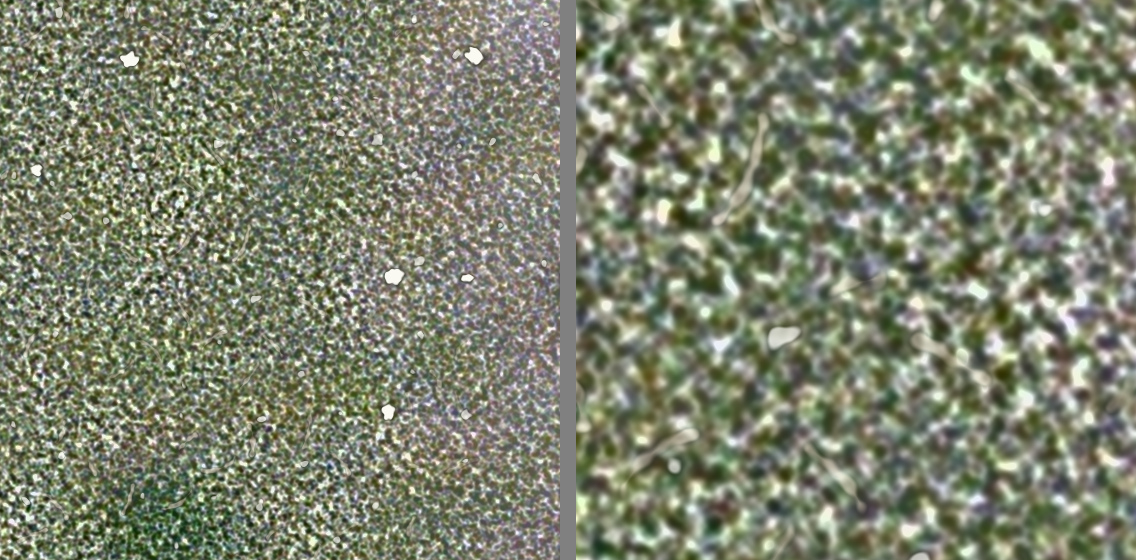
Left, the full canvas; right, a detail of the centre.
Give the GLSL for this texture, as a Shadertoy shader.

```glsl
// Mossy ground of fine mottled grit, with pale straw strands and scattered white pebbles.

#define GRAIN_FREQ 74.0      // coarse grains across the canvas
#define GRAIN_CONTRAST 1.22
#define BASE_TONE 0.475
#define HUE_SPECKLE 0.17     // strength of the coloured flecks
#define PEBBLE_CELLS 14.0
#define STONE_CELLS 5.0
#define STRAND_CELLS 9.0
#define EDGE_SOFTNESS 0.0022
#define PEBBLE_COLOR vec3(0.90, 0.90, 0.87)
#define STRAW_COLOR vec3(0.74, 0.71, 0.64)
#define SHADOW_COLOR vec3(0.19, 0.20, 0.14)

vec2 hash22(vec2 p) {
    vec3 q = fract(p.xyx * vec3(0.1031, 0.1030, 0.0973));
    q += dot(q, q.yzx + 33.33);
    return fract((q.xx + q.yz) * q.zy);
}

float cornerSlope(vec2 cell, vec2 offset) {
    return dot(hash22(cell) * 2.0 - 1.0, offset);
}

// Gradient noise, centred on zero
float noise(vec2 p) {
    vec2 i = floor(p), f = p - i;
    vec2 w = f * f * f * (f * (f * 6.0 - 15.0) + 10.0);
    vec2 e = vec2(1.0, 0.0);
    return mix(mix(cornerSlope(i, f), cornerSlope(i + e.xy, f - e.xy), w.x),
               mix(cornerSlope(i + e.yx, f - e.yx), cornerSlope(i + e.xx, f - e.xx), w.x), w.y);
}

mat2 rotation(float angle) {
    float c = cos(angle), s = sin(angle);
    return mat2(c, s, -s, c);
}

// Irregular stones, one at most per cell: x = stone cover, y = shadow cover
vec2 pebbles(vec2 uv, float cells, float chance, float minRadius, float maxRadius, float seed) {
    vec2 id = floor(uv * cells);
    vec2 place = hash22(id + seed);
    vec2 shape = hash22(id + seed + 51.0);
    vec2 kind = hash22(id + seed + 97.0);
    vec2 d = uv - (id + 0.3 + 0.4 * place) / cells;
    d = rotation(6.283 * shape.x) * d * vec2(1.0, 1.0 + 0.7 * shape.y);
    float radius = mix(minRadius, maxRadius, kind.y * kind.y);
    float dist = length(d) - radius + noise(uv * 95.0) * 0.009;
    float present = step(kind.x, chance);
    float cover = 1.0 - smoothstep(-EDGE_SOFTNESS, EDGE_SOFTNESS, dist);
    float shadow = 1.0 - smoothstep(0.0, 0.3 * radius + 0.005, dist);
    return present * vec2(cover, shadow);
}

// Curved straw blades, one at most per cell: x = blade cover, y = shadow cover
vec2 strands(vec2 uv, float seed) {
    vec2 id = floor(uv * STRAND_CELLS);
    vec2 place = hash22(id + seed);
    vec2 shape = hash22(id + seed + 31.0);
    vec2 kind = hash22(id + seed + 73.0);
    vec2 d = uv - (id + 0.4 + 0.2 * place) / STRAND_CELLS;
    d = rotation(0.5 + 2.4 * shape.x) * d;
    d.y += (shape.y - 0.5) * 22.0 * d.x * d.x;
    float halfLength = mix(0.012, 0.032, kind.y);
    float dist = length(vec2(max(abs(d.x) - halfLength, 0.0), d.y)) - 0.0022;
    dist += noise(uv * 80.0) * 0.008;
    float present = step(kind.x, 0.5);
    float cover = 1.0 - smoothstep(-EDGE_SOFTNESS, EDGE_SOFTNESS, dist);
    float shadow = 1.0 - smoothstep(0.0, 0.007, dist);
    return present * vec2(cover, shadow);
}

void mainImage(out vec4 fragColor, in vec2 fragCoord) {
    vec2 uv = fragCoord / iResolution.y;

    // Broad zones: bare grey grit on the right, moss on the left
    float patches = noise(uv * 5.0 + 11.0) + 0.5 * noise(uv * 11.0 + 40.0);
    float bare = smoothstep(0.55, 0.95, uv.x + 0.12 * (uv.y - 0.5) + 0.25 * patches);
    float darkMoss = 1.0 - smoothstep(0.02, 0.20, length((uv - vec2(0.30, 0.04)) * vec2(0.7, 1.3)) + 0.1 * patches);
    float paleCorner = 1.0 - smoothstep(0.0, 0.25, length(uv - 1.0));

    // Mottled grains, slightly drawn out along the falling diagonal
    vec2 grainUv = rotation(0.7) * uv * vec2(1.0, 1.0);
    grainUv *= vec2(0.85, 1.1);
    float grain = 0.62 * noise(grainUv * GRAIN_FREQ + 7.0)
                + 0.48 * noise(rotation(0.9) * uv * GRAIN_FREQ * 1.8 + 90.0);
    float contrast = GRAIN_CONTRAST * mix(1.0 + 0.7 * patches, 0.68, bare);
    float tone = BASE_TONE + contrast * grain + 1.3 * grain * grain
               + 0.10 * patches + 0.03 * bare + 0.10 * paleCorner - 0.10 * darkMoss;
    tone = clamp(tone, 0.10, 0.95);
    vec3 color = vec3(tone, tone, tone - mix(0.085, 0.045, tone));

    // Zone tints and fine coloured flecks
    color += mix(vec3(-0.012, 0.012, -0.014), vec3(0.012, -0.006, 0.030), bare);
    color += darkMoss * vec3(-0.05, 0.01, 0.0);
    float warm = noise(uv * 62.0 + 130.0) + 0.5 * noise(uv * 9.0 + 60.0);
    float pink = noise(uv * 70.0 + 210.0) + 0.4 * noise(uv * 7.0 + 25.0);
    color += HUE_SPECKLE * (warm * vec3(0.4, 0.1, -1.0) + pink * vec3(0.5, -0.4, 0.4));

    // Straw, thinning out on the bare side
    for (int layer = 0; layer < 2; layer++) {
        float k = float(layer);
        vec2 straw = strands(uv + k * 0.057, 5.0 + 41.0 * k) * mix(1.0, 0.2, bare);
        color = mix(color, SHADOW_COLOR, 0.35 * (straw.y - straw.x));
        color = mix(color, STRAW_COLOR + 0.5 * grain, 0.7 * straw.x);
    }

    // Small pebbles, then a few larger stones with dark rims
    vec2 small = pebbles(uv, PEBBLE_CELLS, 0.30, 0.004, 0.010, 17.0);
    vec2 large = pebbles(uv + 0.03, STONE_CELLS, 0.26, 0.009, 0.018, 63.0);
    color = mix(color, SHADOW_COLOR, 0.35 * (small.y - small.x));
    color = mix(color, PEBBLE_COLOR + 0.25 * grain, 0.8 * small.x);
    color = mix(color, SHADOW_COLOR, 0.65 * (large.y - large.x));
    color = mix(color, PEBBLE_COLOR + 0.08, large.x);

    fragColor = vec4(clamp(color, 0.0, 1.0), 1.0);
}
```
